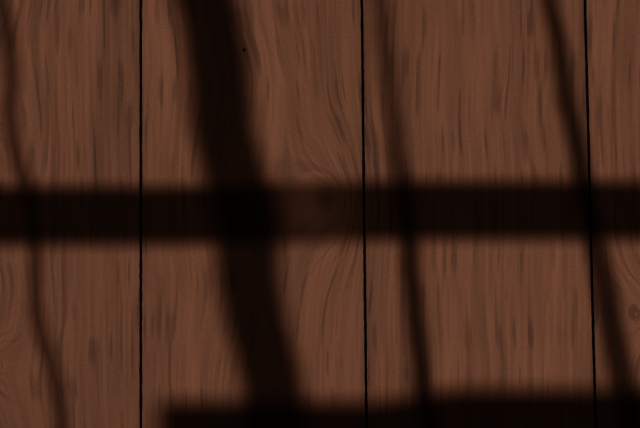
This texture is drawn by a WebGL 2 fragment shader. Its source:

```glsl
#version 300 es
precision highp float;
// Dark brown wooden planks crossed by soft window-bar shadows.
// Grain is noise stretched along contours of a height field that knots bend
// into rings; the shadows are blurred bands that dim and redden the wood.
uniform vec2 u_resolution;
out vec4 fragColor;

float hash(vec2 p) {
    return fract(sin(dot(p, vec2(127.1, 311.7))) * 43758.5453);
}

float noise(vec2 p) {
    vec2 cell = floor(p), f = fract(p);
    f = f * f * (3.0 - 2.0 * f);
    return mix(mix(hash(cell), hash(cell + vec2(1, 0)), f.x),
               mix(hash(cell + vec2(0, 1)), hash(cell + vec2(1, 1)), f.x), f.y);
}

float fbm(vec2 p) {
    float sum = 0.0, amp = 0.5;
    for (int i = 0; i < 4; i++) {
        sum += amp * noise(p);
        p = p * 2.03 + 17.3;
        amp *= 0.5;
    }
    return sum;
}

float band(float d, float halfWidth, float blur) {
    return 1.0 - smoothstep(halfWidth - blur, halfWidth + blur, abs(d));
}

// Knots: centre, then ring size; the sign of the width picks the open side.
const vec4 KNOTS[4] = vec4[4](
    vec4(0.770, 0.535, 0.085, 0.140),
    vec4(0.000, 0.700, -0.035, 0.070),
    vec4(-0.010, 0.150, -0.045, 0.085),
    vec4(1.495, 0.270, 0.050, 0.080));

// Sideways position of the grain after bends and knots.
float grainField(vec2 p) {
    float f = p.x + 0.035 * (fbm(vec2(p.x * 2.0, p.y * 2.5)) - 0.5);
    f += 0.022 * sin(p.y * 13.0 + 0.6) * exp(-pow((p.x - 0.56) / 0.13, 2.0));
    f += 0.014 * sin(p.y * 16.0) * exp(-pow(p.x / 0.12, 2.0));
    for (int i = 0; i < 4; i++) {
        vec2 d = p - KNOTS[i].xy;
        d += 0.012 * (vec2(noise(p * 18.0), noise(p * 18.0 + 40.0)) - 0.5);
        float r = length(d / KNOTS[i].zw);
        f -= 2.5 * KNOTS[i].z * exp(-r - 0.3 * r * r);
    }
    return f;
}

vec3 wood(vec2 p, float plank) {
    float f = grainField(p), seed = plank * 7.31;
    float rings = noise(vec2(f * 48.0 + seed, p.y * 1.6));
    float broad = fbm(vec2(f * 11.0 + seed, p.y * 0.9));
    float fibre = noise(vec2(mix(p.x, f, 0.6) * 165.0 + seed, p.y * 8.0));
    float pores = smoothstep(0.60, 0.95, noise(vec2(f * 120.0 + seed, p.y * 11.0 + seed)));
    float ringLine = smoothstep(0.60, 0.92, rings);

    float tone = 0.96 + 0.30 * (broad - 0.47) + 0.13 * (fibre - 0.5);
    tone += 0.10 * (rings - 0.5) - 0.16 * ringLine - 0.17 * pores;
    tone += 0.06 * (hash(floor(p * 330.0)) - 0.5);
    // Denser heartwood around the main knot.
    vec2 k = (p - vec2(0.765, 0.535)) / vec2(0.025, 0.035);
    tone *= 1.0 - 0.35 * exp(-dot(k, k));
    return vec3(0.405, 0.250, 0.178) * tone;
}

float shadow(vec2 p) {
    float t = 1.0 - p.y;
    float wave = 0.018 * (fbm(p * vec2(6.0, 9.0)) - 0.5);
    float lit = 1.0;

    // Wide slanted post, with a dark core.
    float post = p.x - 0.479 - 0.168 * t + wave - 0.008 * sin(t * 16.0);
    lit *= 1.0 - 0.86 * band(post, 0.073, 0.040);

    // Thin slanted bars.
    float thin = p.x - 0.890 - 0.115 * t + wave;
    lit *= 1.0 - mix(0.48, 0.80, smoothstep(0.1, 0.7, t)) * band(thin, 0.022, 0.025);
    float right = p.x - 1.287 - 0.190 * t + wave;
    lit *= 1.0 - 0.76 * band(right, 0.019 + 0.012 * t, 0.024);
    float left = p.x + 0.005 - 0.140 * t + wave - 0.012 * sin(t * 15.0);
    lit *= 1.0 - 0.62 * band(left, 0.016, 0.026);

    // Horizontal crossbar, a little weaker over the knot.
    vec2 k = (p - vec2(0.735, 0.51)) / vec2(0.10, 0.12);
    float bar = p.y - 0.496 - 0.012 * smoothstep(0.3, 1.0, p.x);
    lit *= 1.0 - (0.88 - 0.24 * exp(-dot(k, k))) * band(bar, 0.068, 0.030);

    // Lower sill, rising toward the right.
    float sill = 0.060 + 0.030 * smoothstep(0.85, 1.1, p.x);
    lit *= 1.0 - 0.92 * smoothstep(0.32, 0.42, p.x) * (1.0 - smoothstep(sill - 0.04, sill + 0.04, p.y));
    return 1.0 - lit;
}

void main() {
    vec2 p = gl_FragCoord.xy / u_resolution * vec2(1.5, 1.0);
    float t = 1.0 - p.y, pixel = 1.0 / u_resolution.y;

    // Three seams divide the floor into four planks.
    vec3 side = p.x - vec3(0.330, 0.848 + 0.011 * t, 1.371 + 0.025 * t);
    float plank = dot(step(0.0, side), vec3(1.0));
    float gap = min(abs(side.x), min(abs(side.y), abs(side.z)));
    vec3 color = wood(p, plank);

    // Shade falls off faster in green and blue, leaving a warm dark.
    float light = 1.0 - shadow(p);
    color *= pow(vec3(light), vec3(0.85, 1.02, 1.18));

    // Seams and one small pin hole.
    float rough = 0.0018 + 0.001 * noise(vec2(plank * 9.0, p.y * 90.0));
    color *= 1.0 - 0.92 * (1.0 - smoothstep(rough - pixel * 0.5, rough + pixel, gap));
    color *= 1.0 - 0.25 * exp(-gap * 160.0);
    color *= 1.0 - 0.85 * (1.0 - smoothstep(0.002, 0.005, length(p - vec2(0.572, 0.883))));
    fragColor = vec4(color, 1.0);
}
```
